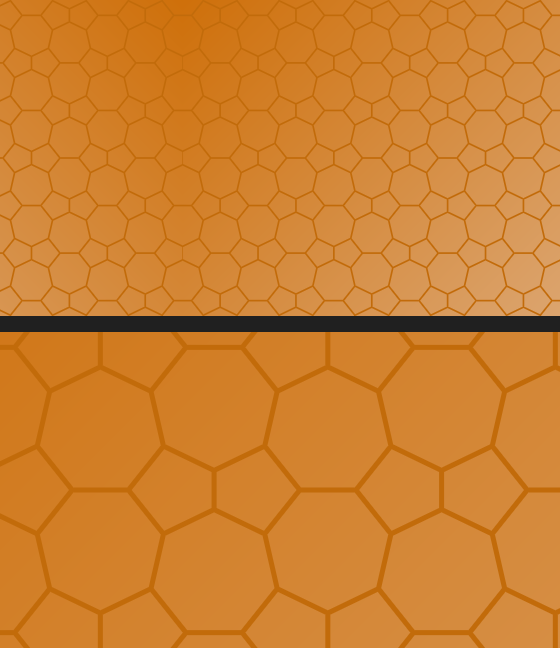
Top, the full canvas; bottom, a detail of the centre.
Write a Shadertoy shader that draws this pattern.

```glsl
// Amber tiling of regular heptagons and paired pentagons over a mirrored diagonal gradient.

const float SECTOR = 6.2831853 / 7.0;

// Distance to the nearest tile edge; the heptagon circumradius is 1.
float edgeDistance(vec2 p) {
    float apothem = cos(0.5 * SECTOR);
    float sideAngle = 1.5 * SECTOR;
    vec2 halfCell = 2.0 * apothem * vec2(sin(sideAngle), 1.0 + cos(sideAngle));

    // Fold the plane into one quarter of the rectangular cell.
    vec2 q = abs(p - 2.0 * halfCell * round(p / (2.0 * halfCell)));

    // Rotate the other heptagon's half onto this one.
    vec2 center = vec2(halfCell.x, apothem);
    vec2 middle = 0.5 * halfCell;
    if (dot(q - middle, center - middle) < 0.0) q = halfCell - q;

    // Heptagon outline with a vertex at the top.
    vec2 v = q - center;
    float angle = mod(atan(v.x, v.y), SECTOR) - 0.5 * SECTOR;
    float heptagon = abs(length(v) * cos(angle) - apothem);

    // Short upright edge between two pentagons.
    float upright = length(vec2(v.x, max(1.0 - v.y, 0.0)));
    return min(heptagon, upright);
}

void mainImage(out vec4 fragColor, in vec2 fragCoord) {
    vec2 uv = (fragCoord - 0.5 * iResolution.xy) / iResolution.y;
    uv.x = abs(uv.x + 0.308); // mirror about an upright seam

    // Diagonal gradient, dark at the top of the seam.
    float shade = uv.x + 0.5 - uv.y;
    vec3 fill = vec3(0.81, 0.438, 0.04) + shade * vec3(0.023, 0.094, 0.179);

    // Edges, slightly clipped where they meet the seam.
    float radius = 0.0683;
    float pixel = 1.0 / (iResolution.y * radius);
    float d = edgeDistance(uv / radius + vec2(0.022, 0.0)) - 0.039;
    float line = clamp(0.5 - d / pixel, 0.0, 1.0);

    fragColor = vec4(mix(fill, vec3(0.76, 0.42, 0.04), line), 1.0);
}
```
